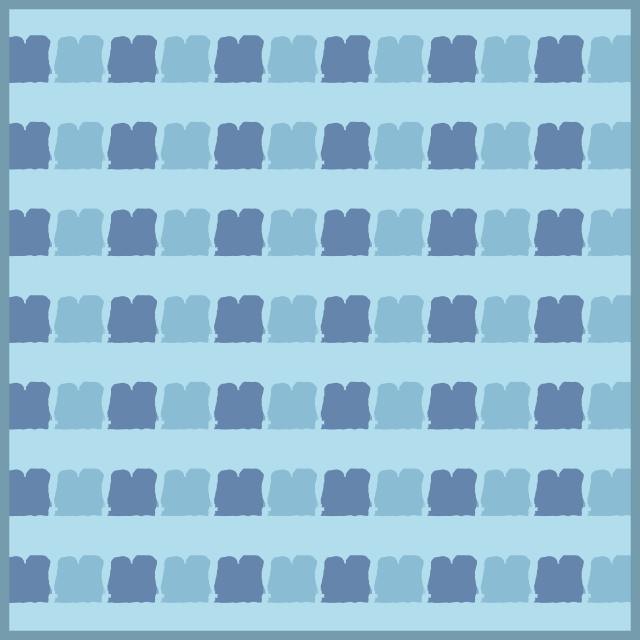
Give the GLSL for this pattern, as a WebGL 1 fragment shader.

```glsl
precision highp float;

#define COLUMNS 12.0
#define ROW_PITCH 1.625
#define ORIGIN vec2(0.469, 0.703)
#define BORDER 0.0145
#define CORNER 0.13
#define NOTCH_BASE 0.74
#define ROUGHNESS 0.022
#define PAPER vec3(0.70, 0.865, 0.93)
#define FRAME vec3(0.46, 0.61, 0.68)
#define DARK vec3(0.395, 0.52, 0.68)
#define PALE vec3(0.54, 0.74, 0.83)

uniform vec2 u_resolution;

vec2 hashGradient(vec2 cell) {
  float angle = 6.2832 * fract(sin(dot(cell, vec2(127.1, 311.7))) * 4375.85);
  return vec2(cos(angle), sin(angle));
}

float gradientNoise(vec2 p) {
  vec2 cell = floor(p);
  vec2 f = fract(p);
  vec2 ease = f * f * (3.0 - 2.0 * f);
  float a = dot(hashGradient(cell), f);
  float b = dot(hashGradient(cell + vec2(1.0, 0.0)), f - vec2(1.0, 0.0));
  float c = dot(hashGradient(cell + vec2(0.0, 1.0)), f - vec2(0.0, 1.0));
  float d = dot(hashGradient(cell + 1.0), f - 1.0);
  return mix(mix(a, b, ease.x), mix(c, d, ease.x), ease.y);
}

float boxDistance(vec2 p, vec2 halfSize) {
  vec2 d = abs(p) - halfSize;
  return max(d.x, d.y);
}

// Two rounded lobes on a flared base; q is measured from the base centre
float bodyDistance(vec2 q) {
  float flare = 0.47 - 0.085 * smoothstep(0.1, 0.75, q.y);
  float leftWidth = flare - 0.02 * (1.0 - smoothstep(0.08, 0.14, q.y));
  float rightWidth = 0.453 + 0.016 * cos(12.6 * (q.y - 0.75));
  float isRight = step(0.0, q.x);
  float width = mix(leftWidth, rightWidth, isRight);
  float top = mix(0.86, 0.885, isRight);
  float side = abs(q.x);

  float gap = 0.012;
  vec2 corner = vec2(abs(side - 0.5 * (width + gap)) - 0.5 * (width - gap),
                     q.y - top) + CORNER;
  float lobe = length(max(corner, 0.0)) + min(max(corner.x, corner.y), 0.0) - CORNER;
  float core = max(side - width, q.y - NOTCH_BASE);
  float wobble = ROUGHNESS * gradientNoise(q * 11.0 + 5.3);
  return max(min(lobe, core), -q.y) + wobble;
}

// Small slanted wedge on the right flank
float wingDistance(vec2 q) {
  float slope = (q.x - 0.45) - 0.5 * (0.34 - q.y);
  return max(max(slope * 0.9, 0.16 - q.y), 0.42 - q.x);
}

// Cross-shaped gap between neighbours
float crossDistance(vec2 q) {
  vec2 p = q - vec2(0.535, 0.125);
  return min(boxDistance(p, vec2(0.03, 0.095)), boxDistance(p, vec2(0.075, 0.034)));
}

float coverage(float distance, float pixel) {
  return clamp(0.5 - distance / pixel, 0.0, 1.0);
}

vec3 tileColour(float index) {
  return mix(DARK, PALE, step(0.5, mod(index, 2.0)));
}

void main() {
  vec2 uv = gl_FragCoord.xy / u_resolution;
  float canvasPixel = 1.0 / min(u_resolution.x, u_resolution.y);
  float tilePixel = COLUMNS * canvasPixel;

  // Tile coordinates, in units of one column
  vec2 grid = uv * COLUMNS - ORIGIN;
  float height = mod(grid.y + 0.3, ROW_PITCH) - 0.3;
  float column = floor(grid.x + 0.5);
  float wingOwner = floor(grid.x);
  vec2 bodyPoint = vec2(grid.x - column, height);
  vec2 seamPoint = vec2(grid.x - wingOwner, height);

  // Wedges, bodies, then the gaps cut through both
  vec3 colour = PAPER;
  vec3 wingColour = mix(tileColour(wingOwner), PAPER, 0.4);
  colour = mix(colour, wingColour, coverage(wingDistance(seamPoint), tilePixel));
  colour = mix(colour, tileColour(column), coverage(bodyDistance(bodyPoint), tilePixel));
  colour = mix(colour, PAPER, coverage(crossDistance(seamPoint), tilePixel));

  // Frame
  float inside = boxDistance(uv - 0.5, vec2(0.5 - BORDER));
  colour = mix(FRAME, colour, coverage(inside, canvasPixel));
  gl_FragColor = vec4(colour, 1.0);
}
```
